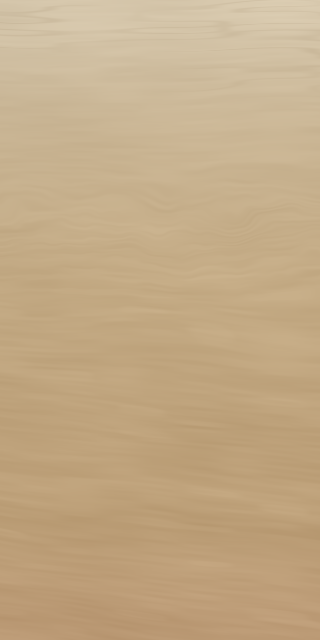
A Shadertoy shader for this texture:

```glsl
// Pale wooden board with soft horizontal grain, lit from the top.
// A vertical colour ramp is shaded by stretched value noise; a bent
// domain gives sloping fibres, a swirling figure and fine top ripples.

const vec3 BOTTOM_TAN  = vec3(0.735, 0.605, 0.460);
const vec3 LOWER_TAN   = vec3(0.735, 0.620, 0.465);
const vec3 MIDDLE_TAN  = vec3(0.760, 0.660, 0.510);
const vec3 UPPER_CREAM = vec3(0.790, 0.710, 0.580);
const vec3 TOP_CREAM   = vec3(0.835, 0.775, 0.668);
const vec3 GRAIN_TINT  = vec3(0.90, 1.00, 1.08);

const float BOTTOM_SLOPE  = 0.13;   // fall of the fibres to the right
const float FIGURE_HEIGHT = 0.635;  // centre of the swirling figure
const float FIGURE_WIDTH  = 0.085;
const float FIGURE_BEND   = 0.085;
const float WAVER         = 0.018;
const float BAND_DEPTH    = 0.040;
const float FIBRE_DEPTH   = 0.034;
const float PORE_DEPTH    = 0.020;
const float RIPPLE_DEPTH  = 0.034;
const float FLECK_GLOW    = 0.014;

float hash(vec2 cell) {
    vec3 q = fract(cell.xyx * vec3(0.1031, 0.1030, 0.0973));
    q += dot(q, q.yzx + 33.33);
    return fract((q.x + q.y) * q.z);
}

// Smooth value noise, centred on zero
float noise(vec2 p) {
    vec2 cell = floor(p);
    vec2 f = fract(p);
    f = f * f * f * (f * (f * 6.0 - 15.0) + 10.0);
    float low  = mix(hash(cell), hash(cell + vec2(1.0, 0.0)), f.x);
    float high = mix(hash(cell + vec2(0.0, 1.0)), hash(cell + 1.0), f.x);
    return mix(low, high, f.y) - 0.5;
}

// Layered noise; each octave is turned a little to hide the lattice
float fbm(vec2 p) {
    float sum = 0.0;
    float weight = 0.55;
    for (int i = 0; i < 4; i++) {
        sum += weight * noise(p);
        p = mat2(1.0, 0.04, -0.04, 1.0) * p * 2.03 + vec2(17.3, 9.1);
        weight *= 0.5;
    }
    return sum;
}

vec3 boardColour(float y) {
    vec3 colour = mix(BOTTOM_TAN, LOWER_TAN, smoothstep(0.0, 0.22, y));
    colour = mix(colour, MIDDLE_TAN, smoothstep(0.16, 0.60, y));
    colour = mix(colour, UPPER_CREAM, smoothstep(0.52, 0.84, y));
    return mix(colour, TOP_CREAM, smoothstep(0.76, 1.0, y));
}

// Bend the straight fibres: slope, slow waver and the local figure
vec2 bendFibres(vec2 p) {
    float figure = exp(-pow((p.y - FIGURE_HEIGHT) / FIGURE_WIDTH, 2.0));
    float bend = BOTTOM_SLOPE * p.x * (1.0 - smoothstep(0.1, 0.75, p.y));
    bend += WAVER * noise(p * vec2(5.0, 9.0) + 3.7);
    bend += FIGURE_BEND * figure * fbm(p * vec2(6.0, 11.0) + 21.0);
    return vec2(p.x, p.y + bend);
}

void mainImage(out vec4 fragColor, in vec2 fragCoord) {
    vec2 p = fragCoord / iResolution.y;
    vec2 g = bendFibres(p);

    // Broad bands, long fibres and short pores
    float band  = fbm(g * vec2(2.6, 19.0) + 5.0);
    float fibre = fbm(g * vec2(4.5, 62.0) + 40.0);
    float pore  = noise(g * vec2(16.0, 210.0) + 80.0);
    float shade = BAND_DEPTH * band + FIBRE_DEPTH * fibre + PORE_DEPTH * pore;

    // Calmer grain just above the figure
    shade *= 1.0 - 0.25 * smoothstep(0.66, 0.74, p.y);

    // Crisp dark ripples near the lit end
    float ripple = noise(g * vec2(7.0, 105.0) + 130.0);
    float crease = 1.0 - smoothstep(0.0, 0.16, abs(ripple));
    float patchy = smoothstep(-0.25, 0.3, noise(g * vec2(5.0, 22.0) + 60.0));
    shade -= RIPPLE_DEPTH * (crease - 0.35) * patchy * smoothstep(0.80, 0.94, p.y);

    // Sparse pale flecks in the lower half
    float fleck = smoothstep(0.26, 0.42, noise(g * vec2(9.0, 75.0) + 170.0));
    shade += FLECK_GLOW * fleck * (1.0 - smoothstep(0.45, 0.7, p.y));

    // Soft mottling and a slightly dim left side
    float mottle = 0.014 * noise(p * vec2(7.0, 9.0) + 11.0);
    float x = fragCoord.x / iResolution.x;
    float dim = 0.016 * (1.0 - smoothstep(0.0, 0.35, x)) * p.y;

    vec3 colour = boardColour(p.y) + GRAIN_TINT * (shade + mottle) - dim;
    fragColor = vec4(clamp(colour, 0.0, 1.0), 1.0);
}
```
